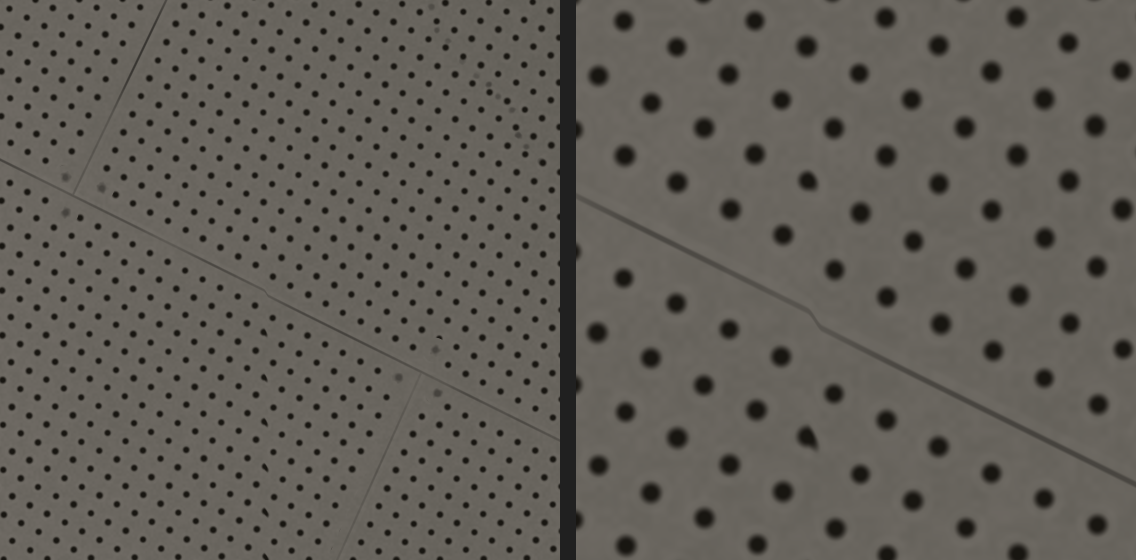
Left, the full canvas; right, a detail of the centre.
A WebGL 1 fragment shader for this texture:

```glsl
precision highp float;
// Grey perforated ceiling panels: tilted hole grids, staggered seams, filled corner screws and scuffs.
uniform vec2 u_resolution;

const vec3 PAINT_DARK = vec3(0.382, 0.370, 0.342);
const vec3 PAINT_LIGHT = vec3(0.424, 0.407, 0.381);
const vec3 HOLE = vec3(0.095, 0.085, 0.068);
const vec3 GRIME = vec3(0.20, 0.19, 0.175);

// Grid steps along a row and down a column (y points down)
const vec2 ROW_STEP = vec2(0.03125, 0.01563);
const vec2 COLUMN_STEP = vec2(-0.01536, 0.03216);

float hash(vec2 p) {
  vec3 q = fract(vec3(p.xyx) * 0.1031);
  q += dot(q, q.yzx + 33.33);
  return fract((q.x + q.y) * q.z);
}

float noise(vec2 p) {
  vec2 i = floor(p), f = fract(p);
  f = f * f * (3.0 - 2.0 * f);
  return mix(mix(hash(i), hash(i + vec2(1.0, 0.0)), f.x),
             mix(hash(i + vec2(0.0, 1.0)), hash(i + 1.0), f.x), f.y);
}

// Soft disc: 1 at the centre, 0 beyond the radius
float softDisc(float dist, float core, float radius) {
  return 1.0 - smoothstep(core, radius, dist);
}

// Thin line with a soft edge about one pixel wide
float line(float dist, float halfWidth, float pixel) {
  return 1.0 - smoothstep(halfWidth * 0.3, halfWidth + pixel, abs(dist));
}

// x: hole darkness, y: pale rim around it
vec2 holes(vec2 p, vec2 anchor) {
  vec2 d = p - anchor;
  float det = ROW_STEP.x * COLUMN_STEP.y - ROW_STEP.y * COLUMN_STEP.x;
  vec2 cell = vec2(d.x * COLUMN_STEP.y - d.y * COLUMN_STEP.x,
                   d.y * ROW_STEP.x - d.x * ROW_STEP.y) / det;
  vec2 id = floor(cell + 0.5);
  vec2 local = cell - id;
  vec2 offset = local.x * ROW_STEP + local.y * COLUMN_STEP;
  offset += 0.0012 * (vec2(hash(id + 7.0), hash(id + 19.0)) - 0.5);
  float r = length(offset) / (0.94 + 0.12 * hash(id + 50.0));
  float rim = softDisc(abs(r - 0.0105), 0.0, 0.0035);
  return vec2(softDisc(r, 0.0027, 0.0083), rim);
}

// Ragged grey stain
float smudge(vec2 p, vec2 centre, float radius) {
  float r = length(p - centre) * (0.8 + 0.45 * noise(p * 190.0));
  return softDisc(r, radius * 0.25, radius);
}

// Three filled screw heads around a seam junction; x: stain, y: cleared holes
vec2 screws(vec2 p, vec2 a, vec2 b, vec2 c) {
  float stain = max(smudge(p, a, 0.0115), max(smudge(p, b, 0.0115), smudge(p, c, 0.0115)));
  float nearest = min(length(p - a), min(length(p - b), length(p - c)));
  return vec2(stain, softDisc(nearest, 0.021, 0.023));
}

// Diagonal trail of faint scuffs between two points
float scuffTrail(vec2 p, vec2 from, vec2 to) {
  float trail = 0.0;
  for (int i = 0; i < 11; i++) {
    float k = float(i);
    vec2 jitter = vec2(hash(vec2(k, 3.0)), hash(vec2(k, 8.0))) - 0.5;
    vec2 centre = mix(from, to, k / 10.0) + 0.022 * jitter;
    trail = max(trail, smudge(p, centre, 0.0085) * (0.45 + 0.5 * hash(vec2(k, 5.0))));
  }
  return trail;
}

void main() {
  vec2 uv = gl_FragCoord.xy / u_resolution;
  vec2 p = vec2(uv.x, 1.0 - uv.y);
  float pixel = 1.0 / u_resolution.y;

  // Slight vertical slip to the right of the middle
  vec2 s = p;
  s.y -= 0.0068 * smoothstep(0.471, 0.480, p.x) * smoothstep(0.36, 0.56, p.y);

  // Signed distances to the long seam and the two cross seams
  float across = (s.y - 0.285 - 0.495 * s.x) * 0.896;
  float upper = (s.x - 0.297 + 0.479 * s.y) * 0.902;
  float lower = (s.x - 1.048 + 0.449 * s.y) * 0.912;
  bool above = across < 0.0;
  float beside = above ? upper : lower;

  // Each panel has its own grid origin
  vec2 anchor = above ? (upper < 0.0 ? vec2(0.1419, 0.0781) : vec2(0.4245, 0.3776))
                      : (lower < 0.0 ? vec2(0.4557, 0.5456) : vec2(0.7995, 0.7200));

  // Uneven painted surface with fine grain
  float light = 0.78 - 0.45 * p.x + 0.22 * p.y + 0.3 * (noise(p * 5.0) - 0.5);
  light += 0.35 * (noise(p * 75.0) - 0.5) + 0.45 * (noise(p * 210.0) - 0.5);
  vec3 color = mix(PAINT_DARK, PAINT_LIGHT, clamp(light, -0.15, 1.15));

  // Seams, worn unevenly along their length
  float wear = noise(p * 13.0 + 4.0);
  float longSeam = line(across, 0.0019, pixel) * (0.2 + 0.5 * wear);
  float topGrime = 0.3 + 0.6 * softDisc(abs(p.y - 0.09), 0.03, 0.13);
  float crossSeam = line(beside, 0.0016, pixel) * (above ? topGrime : 0.12 + 0.25 * wear);
  color += 0.012 * line(across + 0.005, 0.004, pixel) + 0.010 * line(beside - 0.005, 0.004, pixel);
  color = mix(color, GRIME, max(longSeam, crossSeam));

  // Stains and scuffs
  vec2 left = screws(p, vec2(0.117, 0.317), vec2(0.182, 0.336), vec2(0.118, 0.380));
  vec2 right = screws(p, vec2(0.777, 0.625), vec2(0.712, 0.674), vec2(0.781, 0.702));
  float stain = 0.65 * max(left.x, right.x);
  stain = max(stain, 0.7 * scuffTrail(p, vec2(0.765, 0.020), vec2(0.970, 0.285)));
  color = mix(color, GRIME, stain);

  // Holes stop short of seams and filled screws
  float margin = smoothstep(0.016, 0.018, min(abs(across), abs(beside)));
  vec2 hole = holes(s, anchor) * margin * (1.0 - max(left.y, right.y));
  color = mix(color + 0.010 * hole.y, HOLE, hole.x);

  gl_FragColor = vec4(color, 1.0);
}
```
